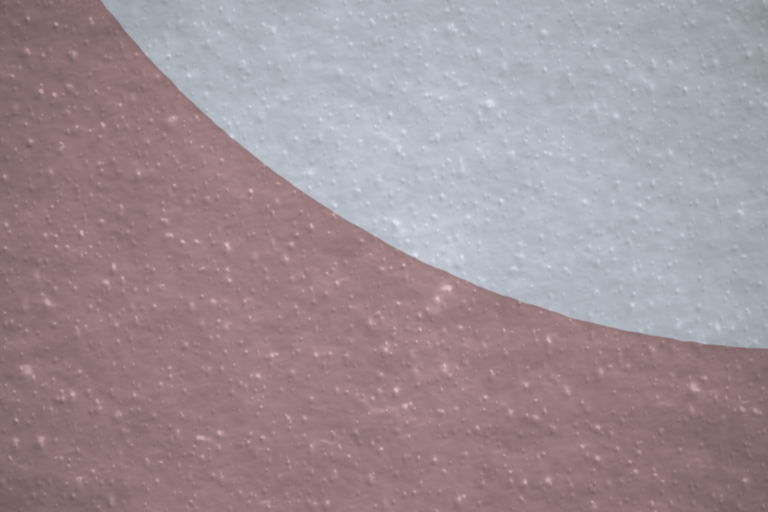
This texture is drawn by a Shadertoy shader. Its source:

```glsl
// Rough painted plaster: a large pale disc over a dusty rose wall.
// A height field of stretched noise, scattered droplets and a few lumps is
// lit by its slope towards the light, then tinted and vignetted.

#define DISC_CENTER vec2(1.588, 2.075)
#define DISC_RADIUS 1.759
#define ROSE vec3(0.632, 0.510, 0.518)
#define PALE vec3(0.735, 0.760, 0.797)
#define LIGHT_DIR vec2(0.45, 0.893)
#define SLOPE_STEP 0.0024
#define ROSE_RELIEF 0.15
#define PALE_RELIEF 0.095
#define GRAIN_SLOPE 0.27
#define VIGNETTE 0.27
#define EDGE_SOFT 0.0025

// Hash without sine: three values in 0..1 per cell
vec3 hash3(vec2 p) {
    vec3 q = fract(vec3(p.xyx) * vec3(0.1031, 0.1030, 0.0973));
    q += dot(q, q.yxz + 33.33);
    return fract((q.xxy + q.yzz) * q.zyx);
}

float valueNoise(vec2 p) {
    vec2 i = floor(p), f = fract(p);
    f = f * f * (3.0 - 2.0 * f);
    float low = mix(hash3(i).x, hash3(i + vec2(1, 0)).x, f.x);
    float high = mix(hash3(i + vec2(0, 1)).x, hash3(i + vec2(1, 1)).x, f.x);
    return mix(low, high, f.y);
}

// Octaves of equal slope, slightly tilted and stretched sideways
float grain(vec2 p) {
    p = mat2(0.97, -0.24, 0.24, 0.97) * p * vec2(0.75, 1.0);
    float sum = 0.0, freq = 16.0;
    for (int i = 0; i < 4; i++) {
        sum += valueNoise(p * freq + float(i) * 17.3) / freq;
        freq *= 2.05;
    }
    return sum * GRAIN_SLOPE;
}

// Small upright drops, one per jittered cell
float droplets(vec2 p, float cell, float maxRadius, float amount, float seed) {
    vec2 home = floor(p / cell);
    float height = 0.0;
    for (int y = -1; y <= 1; y++)
    for (int x = -1; x <= 1; x++) {
        vec2 id = home + vec2(x, y);
        vec3 rnd = hash3(id + seed);
        vec3 kind = hash3(id + seed + 71.7);
        vec2 d = p - (id + 0.1 + 0.8 * rnd.xy) * cell;
        d.y *= mix(0.65, 1.0, kind.y);
        float radius = maxRadius * mix(0.45, 1.0, rnd.z * rnd.z);
        height += step(kind.x, amount) * radius * exp(-dot(d, d) / (radius * radius));
    }
    return height;
}

// The few larger lumps: position and radius
float lumps(vec2 p) {
    vec3 spots[6] = vec3[6](
        vec3(0.868, 0.428, 0.015), vec3(0.845, 0.391, 0.014),
        vec3(0.855, 0.411, 0.011), vec3(0.049, 0.268, 0.013),
        vec3(0.332, 0.758, 0.012), vec3(0.953, 0.793, 0.012));
    float height = 0.0;
    for (int i = 0; i < 6; i++) {
        vec2 d = (p - spots[i].xy) / spots[i].z;
        height += spots[i].z * exp(-dot(d, d));
    }
    return height;
}

float drops(vec2 p) {
    return droplets(p, 0.042, 0.0082, 0.72, 13.0)
         + droplets(p, 0.023, 0.0048, 0.60, 157.0)
         + lumps(p);
}

void mainImage(out vec4 fragColor, in vec2 fragCoord) {
    vec2 p = fragCoord / iResolution.y;
    vec2 center = 0.5 * iResolution.xy / iResolution.y;

    // Disc mask with a faintly uneven painted rim
    float rim = length(p - DISC_CENTER) - DISC_RADIUS;
    rim += 0.003 * (valueNoise(p * 45.0) - 0.5);
    float soft = max(EDGE_SOFT, 0.8 / iResolution.y);
    float disc = 1.0 - smoothstep(-soft, soft, rim);

    // Slope of the surface along the light direction
    vec2 e = LIGHT_DIR * SLOPE_STEP;
    float slope = drops(p - e) + grain(p - e) - drops(p + e) - grain(p + e);
    slope /= 2.0 * SLOPE_STEP;
    float shade = slope * mix(ROSE_RELIEF, PALE_RELIEF, disc);

    // Glints on the lit flank, and pale tops of the drops
    float glint = smoothstep(0.30, 1.0, slope) * mix(0.10, 0.05, disc);
    float tops = drops(p) * mix(5.0, 1.5, disc);

    // Paint with soft mottling and a thin dark line under the rim
    vec3 color = mix(ROSE, PALE, disc);
    color *= 1.0 + 0.05 * (valueNoise(p * 7.0) - 0.5) + 0.04 * (valueNoise(p * 60.0) - 0.5);
    color *= 1.0 - 0.05 * (1.0 - disc) * exp(-abs(rim) / 0.006);
    color *= 1.0 + shade;
    color += glint + tops * 0.9;

    // Lens falloff
    vec2 q = p - center;
    color *= 1.0 - VIGNETTE * dot(q, q);
    fragColor = vec4(clamp(color, 0.0, 1.0), 1.0);
}
```
